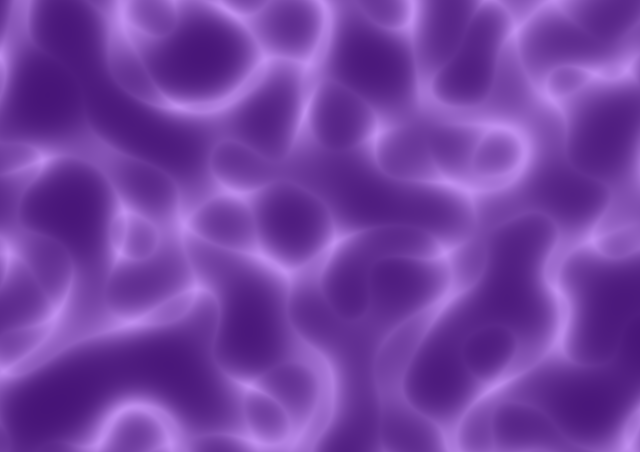
A Shadertoy shader for this texture:

```glsl
// Soft violet web of glowing filaments around dark rounded cells.
// Two layers of folded gradient noise are added; their zero lines become
// the bright ridges, and an exponential falloff shades the cells between.

const float TAU = 6.2831853;

// Random unit gradient for a lattice point
vec2 gradient(vec2 cell) {
    uvec2 q = uvec2(ivec2(cell) + 4096);
    uint h = q.x * 1597334677u ^ q.y * 3812015801u;
    h = (h ^ (h >> 15)) * 2246822519u;
    h = (h ^ (h >> 13)) * 3266489917u;
    h ^= h >> 16;
    float angle = TAU * float(h & 65535u) / 65536.0;
    return vec2(cos(angle), sin(angle));
}

// Gradient noise, scaled to a standard deviation near one
float gradientNoise(vec2 p) {
    vec2 cell = floor(p);
    vec2 f = p - cell;
    vec2 fade = f * f * f * (f * (f * 6.0 - 15.0) + 10.0);
    vec2 right = vec2(1.0, 0.0);
    vec2 up = vec2(0.0, 1.0);
    float bottom = mix(dot(gradient(cell), f),
                       dot(gradient(cell + right), f - right), fade.x);
    float top = mix(dot(gradient(cell + up), f - up),
                    dot(gradient(cell + 1.0), f - 1.0), fade.x);
    return mix(bottom, top, fade.y) / 0.216;
}

// Absolute value with a slightly rounded crease
float softFold(float value) {
    return sqrt(value * value + 0.003);
}

mat2 rotation(float angle) {
    float c = cos(angle);
    float s = sin(angle);
    return mat2(c, s, -s, c);
}

void mainImage(out vec4 fragColor, in vec2 fragCoord) {
    vec2 uv = fragCoord / iResolution.y;

    // Broad cells plus a finer, turned layer whose lines cross them
    float broad = softFold(gradientNoise(rotation(0.4) * uv * 3.6 + vec2(7.3, 2.6)));
    float fine = softFold(gradientNoise(rotation(1.1) * uv * 5.4 + vec2(21.7, 13.2)));
    float depth = 0.58 * broad + 0.42 * fine;

    // Bright at the creases, levelling off inside the cells
    float glow = exp(-1.42 * pow(depth, 1.27));

    vec3 deepViolet = vec3(0.265, 0.065, 0.455);
    vec3 paleLilac = vec3(0.765, 0.565, 0.955);
    fragColor = vec4(mix(deepViolet, paleLilac, glow), 1.0);
}
```
